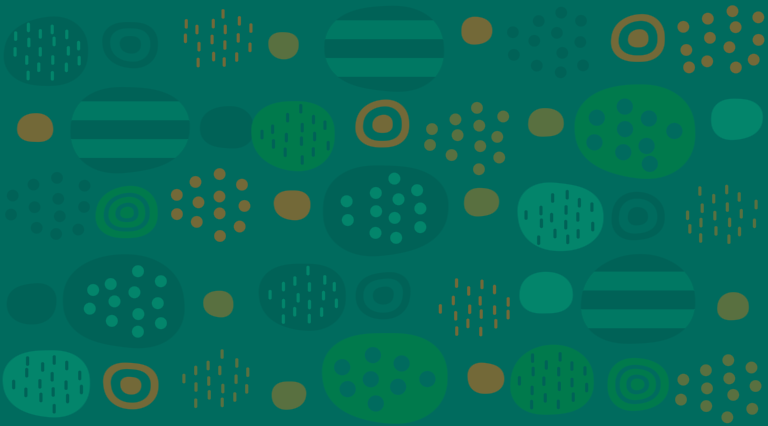
A WebGL 1 fragment shader for this pattern:

```glsl
precision highp float;
// Flat pebbles, speckled ovals, striped ovals and ring targets scattered on teal.
uniform vec2 u_resolution;

#define ROWS 5.0
#define COLUMNS 9.0
#define LOOSE_JITTER vec2(0.015, 0.030)
#define TIGHT_JITTER vec2(0.008, 0.010)
#define PEBBLE_SHIFT 0.025
#define SQUARENESS 2.3
#define WOBBLE 0.03
#define DASH_PITCH vec2(0.031, 0.038)
#define DOT_PITCH vec2(0.054, 0.047)

const vec3 GROUND = vec3(0.00, 0.42, 0.37);
const vec3 SHADE  = vec3(0.00, 0.385, 0.34);
const vec3 BAND   = vec3(0.00, 0.47, 0.39);
const vec3 MINT   = vec3(0.01, 0.52, 0.42);
const vec3 GREEN  = vec3(0.00, 0.48, 0.30);
const vec3 OLIVE  = vec3(0.35, 0.44, 0.25);
const vec3 BROWN  = vec3(0.45, 0.41, 0.22);

vec2 hash2(vec2 p) {
  vec2 s = vec2(dot(p, vec2(127.1, 311.7)), dot(p, vec2(269.5, 183.3)));
  return fract(sin(s) * 43758.5);
}

// Whole-number modulo that is safe against rounding.
float wrap(float n, float m) { return floor(mod(n + 0.5, m)); }

vec3 paint(vec3 base, vec3 ink, float dist) {
  return mix(base, ink, clamp(0.5 - dist * u_resolution.y * 0.8, 0.0, 1.0));
}

// Relative radius in a soft, uneven oval: 1 on its outline.
float blobRadius(vec2 p, vec2 radii, float seed) {
  float angle = atan(p.y, p.x + 1e-5);
  float uneven = sin(2.0 * angle + 6.3 * seed) + 0.8 * sin(3.0 * angle + 17.0 * seed);
  vec2 q = pow(abs(p / radii) + 1e-4, vec2(SQUARENESS));
  return pow(q.x + q.y, 1.0 / SQUARENESS) * (1.0 + WOBBLE * uneven);
}

float blob(vec2 p, vec2 radii, float seed) {
  return (blobRadius(p, radii, seed) - 1.0) * radii.y;
}

// Staggered dots, or upright dashes if reach > 0, kept inside an oval.
float specks(vec2 p, vec2 radii, vec2 pitch, float reach, float radius, float seed) {
  float stagger = 0.5 * pitch.y * wrap(floor(p.x / pitch.x), 2.0);
  p.y += stagger;
  vec2 cell = floor(p / pitch);
  vec2 center = (cell + 0.5 + 0.3 * (hash2(cell + 31.0 * seed) - 0.5)) * pitch;
  vec2 offset = p - center;
  center.y -= stagger;
  if (length(center / radii) > 1.0) return 1.0;
  offset.y -= clamp(offset.y, -reach, reach);
  return length(offset) - radius;
}

float dashes(vec2 p, float seed) {
  return specks(p, vec2(0.088, 0.068), DASH_PITCH, 0.0075, 0.0037, seed);
}

// Large ovals: 0 green with dots, 1 dark with dots, 2 striped.
vec3 drawLarge(vec3 color, vec2 p, float kind, float seed) {
  vec2 radii = vec2(0.144, 0.108);
  if (kind > 1.5) {
    float stripes = abs(abs(p.y / radii.y) - 0.41) - 0.205;
    float oval = blob(p, radii * 0.95, seed);
    return paint(paint(color, SHADE, oval), BAND, max(oval, stripes * radii.y));
  }
  if (kind > 0.5) {
    color = paint(color, SHADE, blob(p, radii, seed));
    return paint(color, MINT, specks(p, radii * 0.79, DOT_PITCH, 0.0, 0.014, seed));
  }
  color = paint(color, GREEN, blob(p, radii, seed));
  return paint(color, GROUND, specks(p, radii * 0.77, vec2(0.064, 0.056), 0.0, 0.019, seed));
}

// Medium motifs: dashed ovals (0, 2, 4), loose dashes (1, 5), loose dots (3, 6, 7).
vec3 drawMedium(vec3 color, vec2 p, float kind, float seed) {
  if (kind == 1.0 || kind == 5.0) return paint(color, kind < 2.0 ? OLIVE : BROWN, dashes(p, seed));
  if (kind == 3.0 || kind > 5.5) {
    vec3 ink = kind < 4.0 ? OLIVE : (kind < 6.5 ? SHADE : BROWN);
    return paint(color, ink, specks(p, vec2(0.118, 0.09), DOT_PITCH, 0.0, 0.0138, seed));
  }
  vec3 fill = kind < 1.0 ? MINT : (kind < 3.0 ? GREEN : SHADE);
  color = paint(color, fill, blob(p, vec2(0.1, 0.08), seed));
  return paint(color, kind < 3.0 ? SHADE : MINT, dashes(p, seed));
}

// Ring targets: 0 brown, 1 green with an extra ring, 2 dark.
vec3 drawRings(vec3 color, vec2 p, float kind, float seed) {
  vec2 radii = kind == 1.0 ? vec2(0.074, 0.06) : vec2(0.064, 0.055);
  float r = blobRadius(p, radii, seed);
  float rings = min(abs(r - 0.86) - 0.14, r - 0.38);
  if (kind == 1.0) rings = min(abs(r - 0.87) - 0.13, min(abs(r - 0.48) - 0.11, r - 0.22));
  return paint(color, kind < 0.5 ? BROWN : (kind < 1.5 ? GREEN : SHADE), rings * radii.y);
}

vec3 drawPebble(vec3 color, vec2 p, float kind, float seed) {
  vec3 ink = kind < 2.5 ? OLIVE : (kind < 4.5 ? BROWN : (kind < 5.5 ? MINT : SHADE));
  vec2 radii = kind < 4.5 ? vec2(0.039, 0.033) : vec2(0.058, 0.048);
  return paint(color, ink, blob(p, radii * (0.9 + 0.2 * seed), seed));
}

// Large and medium motifs alternate with rings and pebbles like a checkerboard.
vec3 drawCell(vec3 color, vec2 p, vec2 cell, vec2 canvas) {
  float serial = cell.y * COLUMNS + cell.x;
  bool wide = wrap(serial, 2.0) < 0.5;
  float order = floor((serial + 0.5) / 2.0);
  float group = floor((order + 0.5) / 3.0);
  float slot = wrap(order, 3.0);
  float kind = wrap(group + floor((group + 0.5) / 3.0), 3.0);
  float side = wrap(cell.x, 3.0) - 1.0;
  vec2 random = hash2(cell + 7.0);
  vec2 center = (cell + 0.5) / ROWS;
  center += (side == 0.0 ? TIGHT_JITTER : LOOSE_JITTER) * (2.0 * random - 1.0);
  if (!wide) center.x += PEBBLE_SHIFT * side;
  vec2 margin = wide ? (slot > 1.5 ? vec2(0.15, 0.114) : vec2(0.11, 0.09)) : vec2(0.06);
  p -= clamp(center, margin, canvas - margin);
  if (wide && slot > 1.5) return drawLarge(color, p, kind, random.x);
  if (wide) return drawMedium(color, p, wrap(group * 2.0 + slot, 8.0), random.x);
  if (slot < 0.5) return drawRings(color, p, kind, random.x);
  return drawPebble(color, p, wrap((group * 2.0 + slot - 1.0) * 3.0, 7.0), random.x);
}

void main() {
  vec2 p = gl_FragCoord.xy / u_resolution.y;
  vec2 canvas = vec2(u_resolution.x / u_resolution.y, 1.0);
  vec2 cells = floor(canvas * ROWS + 0.1);
  vec3 color = GROUND;
  for (int y = -1; y <= 1; y++) for (int x = -1; x <= 1; x++) {
    vec2 cell = floor(p * ROWS) + vec2(float(x), float(y));
    bool inside = all(greaterThanEqual(cell, vec2(0.0))) && all(lessThan(cell, cells));
    if (inside) color = drawCell(color, p, cell, canvas);
  }
  gl_FragColor = vec4(color, 1.0);
}
```
